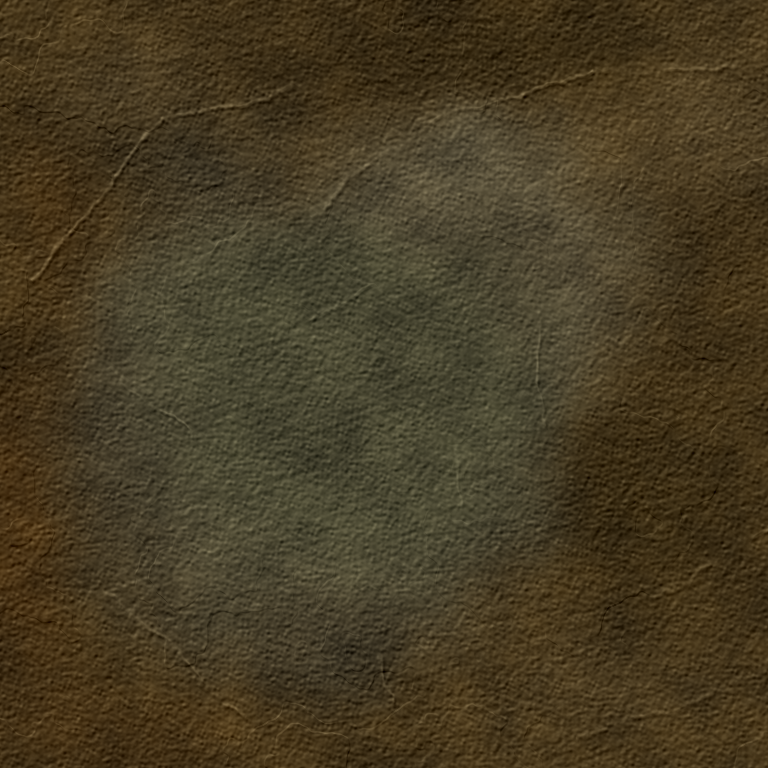
Write a three.js fragment shader that draws this texture.

```glsl
// Weathered brown leather with a worn grey-green patch, fine grain and creases.
varying vec2 vUv;

const vec3 BROWN = vec3(0.265, 0.203, 0.098);
const vec3 RUST = vec3(0.285, 0.190, 0.072);
const vec3 TAN = vec3(0.350, 0.290, 0.180);
const vec3 WORN_RIM = vec3(0.335, 0.305, 0.222);
const vec3 WORN_CORE = vec3(0.282, 0.275, 0.193);
const vec3 SLATE = vec3(0.225, 0.205, 0.150);
const vec3 UMBER = vec3(0.195, 0.148, 0.060);
const vec3 LIGHT_TINT = vec3(1.0, 0.95, 0.80);
const vec2 LIGHT_STEP = vec2(-0.0010, 0.0020);
const float GRAIN_DEPTH = 0.20;
const float PORE_DEPTH = 0.12;
const float FLAKE_DEPTH = 0.11;
const float CREASE_DEPTH = 0.15;
const float CREASE_WIDTH = 0.0024;

float hash(vec2 p) {
  return fract(sin(dot(p, vec2(127.1, 311.7))) * 43758.5453);
}

float noise(vec2 p) {
  vec2 i = floor(p), f = fract(p);
  f = f * f * (3.0 - 2.0 * f);
  return mix(mix(hash(i), hash(i + vec2(1.0, 0.0)), f.x),
             mix(hash(i + vec2(0.0, 1.0)), hash(i + 1.0), f.x), f.y);
}

float fbm(vec2 p) {
  float sum = 0.0, gain = 0.5;
  for (int i = 0; i < 5; i++) {
    sum += gain * noise(p);
    p = mat2(1.6, 1.2, -1.2, 1.6) * p + 7.3;
    gain *= 0.5;
  }
  return sum;
}

// Soft elliptical stain: 1 at the centre, fading outwards
float stain(vec2 p, vec2 centre, vec2 radius) {
  vec2 q = (p - centre) / radius;
  return exp(-dot(q, q));
}

float crease(vec2 p, vec2 a, vec2 b) {
  vec2 ab = b - a;
  float t = clamp(dot(p - a, ab) / dot(ab, ab), 0.0, 1.0);
  float d = length(p - a - ab * t) / CREASE_WIDTH;
  return exp(-d * d);
}

float creases(vec2 p) {
  p += 0.036 * (vec2(fbm(p * 18.0), fbm(p * 18.0 + 31.0)) - 0.48);
  float c = crease(p, vec2(0.04, 0.64), vec2(0.21, 0.84));
  c += 0.8 * crease(p, vec2(0.21, 0.84), vec2(0.39, 0.885));
  c += 0.9 * crease(p, vec2(0.50, 0.83), vec2(0.77, 0.905));
  c += 0.7 * crease(p, vec2(0.77, 0.905), vec2(0.97, 0.92));
  c += 0.9 * crease(p, vec2(0.40, 0.72), vec2(0.49, 0.80));
  c += 0.8 * crease(p, vec2(0.14, 0.52), vec2(0.25, 0.43));
  c += 0.6 * crease(p, vec2(0.40, 0.58), vec2(0.50, 0.635));
  c += 0.7 * crease(p, vec2(0.70, 0.60), vec2(0.715, 0.44));
  c += 0.5 * crease(p, vec2(0.60, 0.41), vec2(0.605, 0.33));
  c += 0.8 * crease(p, vec2(0.14, 0.23), vec2(0.33, 0.06));
  c += 0.9 * crease(p, vec2(0.49, 0.15), vec2(0.51, 0.09));
  c += 0.7 * crease(p, vec2(0.75, 0.03), vec2(0.97, 0.11));
  c += 0.6 * crease(p, vec2(0.85, 0.22), vec2(1.0, 0.31));
  return c * smoothstep(0.12, 0.55, noise(p * 36.0));
}

// Terraced height whose steps read as lifted flakes
float flakes(vec2 p) {
  float h = fbm(p * 8.0 + 3.0);
  return smoothstep(0.40, 0.415, h) + smoothstep(0.54, 0.555, h);
}

// Rounded pebbles from two turned layers, so that no axis shows
float grain(vec2 p) {
  vec2 q = mat2(0.82, 0.57, -0.57, 0.82) * p;
  vec2 r = mat2(0.34, 0.94, -0.94, 0.34) * p;
  return noise(q * vec2(185.0, 215.0)) + 0.7 * noise(r * 245.0 + 19.0);
}

vec3 stainedHide(vec2 p) {
  vec2 w = p + 0.17 * (vec2(fbm(p * 5.0), fbm(p * 5.0 + 17.0)) - 0.48);
  vec3 c = BROWN * (0.70 + 0.62 * fbm(p * 6.0 + 11.0));
  c = mix(c, RUST, 0.75 * stain(w, vec2(0.0, 0.33), vec2(0.09, 0.20)));
  c = mix(c, RUST, 0.45 * stain(w, vec2(0.07, 0.73), vec2(0.08, 0.12)));
  c = mix(c, RUST, 0.45 * stain(w, vec2(0.10, 0.06), vec2(0.22, 0.10)));
  c = mix(c, TAN, 0.65 * stain(w, vec2(0.88, 0.86), vec2(0.18, 0.08)));
  c = mix(c, TAN, 0.55 * stain(w, vec2(0.17, 0.91), vec2(0.10, 0.08)));
  c = mix(c, TAN, 0.35 * stain(w, vec2(0.76, 0.10), vec2(0.16, 0.08)));
  c = mix(c, UMBER, 0.65 * stain(w, vec2(0.66, 0.95), vec2(0.22, 0.06)));
  c = mix(c, UMBER, 0.75 * stain(w, vec2(0.83, 0.34), vec2(0.18, 0.14)));

  // Worn patch: a wide lower body joined to an upper right shoulder
  float body = length((w - vec2(0.42, 0.45)) / vec2(0.36, 0.33));
  float shoulder = length((w - vec2(0.60, 0.62)) / vec2(0.25, 0.26));
  float edge = min(body, shoulder);
  c = mix(c, WORN_RIM, 0.88 * (1.0 - smoothstep(0.58, 1.22, edge)));
  float core = length((w - vec2(0.46, 0.48)) / vec2(0.32, 0.29));
  c = mix(c, WORN_CORE, 0.95 * (1.0 - smoothstep(0.45, 1.20, core)));
  c = mix(c, WORN_RIM * 1.10, 0.70 * stain(w, vec2(0.58, 0.78), vec2(0.09, 0.08)));
  c = mix(c, SLATE, 0.75 * stain(w, vec2(0.31, 0.79), vec2(0.12, 0.09)));
  c = mix(c, SLATE, 0.50 * stain(w, vec2(0.12, 0.44), vec2(0.06, 0.12)));
  c = mix(c, SLATE, 0.65 * stain(w, vec2(0.44, 0.15), vec2(0.08, 0.06)));
  return c * (0.76 + 0.48 * fbm(p * 20.0));
}

void main() {
  vec2 p = vUv, lit = p + LIGHT_STEP;
  float centre = stain(p, vec2(0.48, 0.47), vec2(0.32));
  // Relief from height differences towards the light
  float relief = GRAIN_DEPTH * (grain(p) - grain(lit));
  relief += PORE_DEPTH * (fbm(p * 40.0) - fbm((p + 2.0 * LIGHT_STEP) * 40.0));
  float flakeMask = smoothstep(0.40, 0.70, noise(p * 9.0 + 5.0)) * (1.0 - 0.8 * centre);
  relief += FLAKE_DEPTH * flakeMask * (flakes(p) - flakes(lit));
  relief += CREASE_DEPTH * (creases(p) - 0.6 * creases(p + 2.2 * LIGHT_STEP));
  gl_FragColor = vec4(clamp(stainedHide(p) + relief * LIGHT_TINT, 0.0, 1.0), 1.0);
}
```
